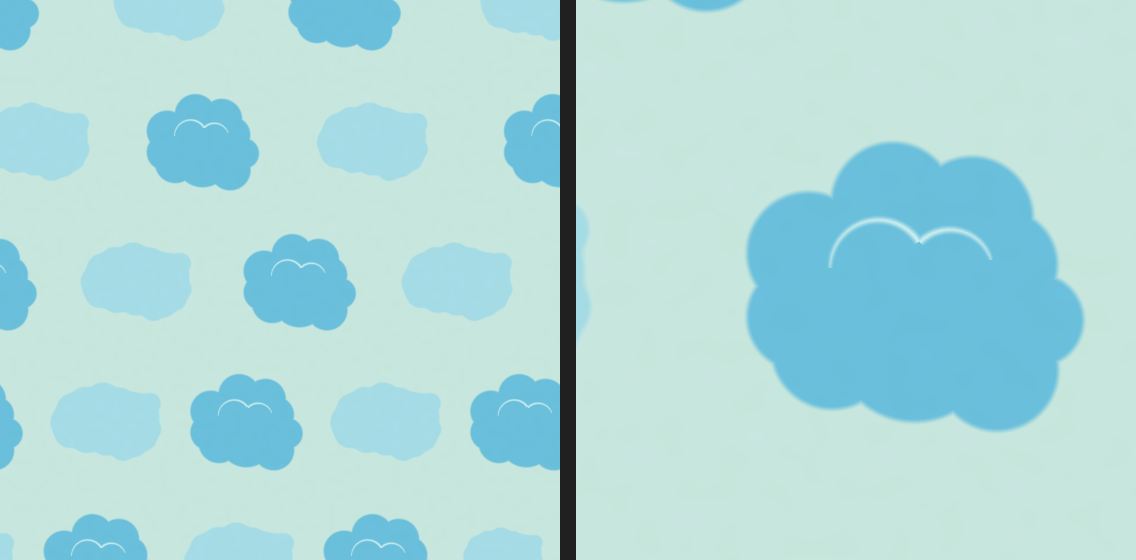
Left: the whole. Right: its middle third, enlarged.
A WebGL 2 fragment shader for this pattern:

```glsl
#version 300 es
precision highp float;
// Rows of scalloped clouds, dark and light in turn, on a pale mint ground.
// Each cloud is a union of circles around a box; every row has its own
// start and spacing. Edges are soft, most of all in blue, with faint mottling.

uniform vec2 u_resolution;
out vec4 fragColor;

const vec3 GROUND    = vec3(0.780, 0.902, 0.868);
const vec3 LIGHT     = vec3(0.647, 0.860, 0.900);
const vec3 DARK      = vec3(0.415, 0.749, 0.860);
const vec3 HIGHLIGHT = vec3(0.84, 0.95, 0.94);

const int   ROWS        = 5;
const float ROW_STEP    = 0.25;
const float FIRST_ROW_Y = 0.996;
const float CLOUD_SIZE  = 0.1;              // half width of a cloud
const vec2  BODY        = vec2(0.7, 0.25);  // half size of the filled core
const float STROKE      = 0.015;            // half width of the highlight
const float LIGHT_BLEND = 0.07;             // rounding between light lobes
const vec3  EDGE        = vec3(0.0022, 0.0022, 0.0065);  // softness per channel
const float MOTTLE_SCALE = 60.0;
const vec3  MOTTLE      = vec3(0.008, 0.004, 0.012);

// The last row holds one reduced light cloud.
const float SMALL_INDEX = 1.0;
const float SMALL_SIZE  = 0.072;
const vec2  SMALL_SHIFT = vec2(-0.0286, 0.011);

// Per row, from the top: dark start, dark spacing, light start, light spacing
const vec4 LAYOUT[ROWS] = vec4[](
    vec4(-0.031, 0.646, 0.302, 0.655), vec4(0.362, 0.638, 0.061, 0.604),
    vec4(-0.035, 0.570, 0.243, 0.573), vec4(0.440, 0.500, 0.189, 0.500),
    vec4( 0.178, 0.500, 0.427, 0.500));

// Lobes: centre and radius, in cloud half widths
const int DARK_LOBES = 9;
const vec3 DARK_LOBE[DARK_LOBES] = vec3[](
    vec3(-0.13, 0.49, 0.37), vec3(0.34, 0.41, 0.365), vec3(-0.635, 0.20, 0.365),
    vec3(-0.68, -0.18, 0.32), vec3(-0.49, -0.365, 0.365), vec3(0.0, -0.31, 0.495),
    vec3(0.49, -0.495, 0.365), vec3(0.73, -0.20, 0.275), vec3(0.52, 0.13, 0.33));

const int LIGHT_LOBES = 16;
const vec3 LIGHT_LOBE[LIGHT_LOBES] = vec3[](
    vec3(-0.68, 0.0, 0.31), vec3(-0.60, 0.235, 0.28), vec3(-0.38, 0.36, 0.27),
    vec3(-0.05, 0.40, 0.31), vec3(0.235, 0.33, 0.29), vec3(0.47, 0.29, 0.25),
    vec3(0.64, 0.26, 0.25), vec3(0.80, 0.34, 0.18), vec3(0.785, 0.105, 0.17),
    vec3(0.79, -0.12, 0.20), vec3(0.68, -0.28, 0.23), vec3(0.52, -0.42, 0.20),
    vec3(0.31, -0.45, 0.24), vec3(0.0, -0.315, 0.28), vec3(-0.34, -0.26, 0.29),
    vec3(-0.64, -0.18, 0.28));

vec2 hashGradient(vec2 cell) {
    float a = 6.2832 * fract(sin(dot(cell, vec2(127.1, 311.7))) * 4375.85);
    return vec2(cos(a), sin(a));
}

float gradientNoise(vec2 p) {
    vec2 i = floor(p), f = fract(p);
    vec2 u = f * f * (3.0 - 2.0 * f), e = vec2(1.0, 0.0);
    return mix(mix(dot(hashGradient(i), f), dot(hashGradient(i + e), f - e), u.x),
               mix(dot(hashGradient(i + e.yx), f - e.yx),
                   dot(hashGradient(i + 1.0), f - 1.0), u.x), u.y);
}

float boxDistance(vec2 p, vec2 halfSize) {
    vec2 d = abs(p) - halfSize;
    return length(max(d, 0.0)) + min(max(d.x, d.y), 0.0);
}

float smoothUnion(float a, float b, float k) {
    float h = max(k - abs(a - b), 0.0) / k;
    return min(a, b) - 0.25 * k * h * h;
}

float darkCloud(vec2 p) {
    float d = boxDistance(p, BODY);
    for (int i = 0; i < DARK_LOBES; i++)
        d = min(d, length(p - DARK_LOBE[i].xy) - DARK_LOBE[i].z);
    return d;
}

float lightCloud(vec2 p) {
    float d = boxDistance(p, BODY);
    for (int i = 0; i < LIGHT_LOBES; i++)
        d = smoothUnion(d, length(p - LIGHT_LOBE[i].xy) - LIGHT_LOBE[i].z, LIGHT_BLEND);
    return d;
}

// Soft fill per channel, from a distance in canvas units
vec3 coverage(float d) {
    vec3 soft = max(EDGE, vec3(0.7 / u_resolution.y));
    return 1.0 - smoothstep(-soft, soft, vec3(d));
}

// Arc that is thick at angle "joint" and thins to nothing at angle "tip"
float taperedArc(vec2 p, vec3 circle, float joint, float tip) {
    vec2 q = p - circle.xy;
    float t = (atan(q.y, q.x) - joint) / (tip - joint);
    float halfWidth = STROKE * sqrt(clamp(1.0 - t, 0.0, 1.0));
    float d = abs(length(q) - circle.z) - halfWidth;
    return step(0.0, t) * step(t, 1.0) * coverage(d * CLOUD_SIZE).r;
}

void main() {
    vec2 p = gl_FragCoord.xy / u_resolution.y;
    // Pick the row, then the nearest cloud of each kind
    float row = clamp(round((FIRST_ROW_Y - p.y) / ROW_STEP), 0.0, float(ROWS - 1));
    vec4 spec = LAYOUT[int(row)];
    float y = p.y - (FIRST_ROW_Y - row * ROW_STEP);
    vec2 index = round((p.x - spec.xz) / spec.yw);
    vec2 x = p.x - spec.xz - index * spec.yw;
    // Light clouds
    bool isSmall = int(row) == ROWS - 1 && index.y == SMALL_INDEX;
    float size = isSmall ? SMALL_SIZE : CLOUD_SIZE;
    vec2 lightPos = (vec2(x.y, y) - (isSmall ? SMALL_SHIFT : vec2(0.0))) / size;
    vec3 color = mix(GROUND, LIGHT, coverage(lightCloud(lightPos) * size));
    // Dark clouds with their highlight
    vec2 darkPos = vec2(x.x, y) / CLOUD_SIZE;
    color = mix(color, DARK, coverage(darkCloud(darkPos) * CLOUD_SIZE));
    float shine = max(taperedArc(darkPos, vec3(-0.217, 0.11, 0.287), 0.58, 3.14),
                      taperedArc(darkPos, vec3(0.21, 0.083, 0.256), 2.36, 0.31));
    color = mix(color, HIGHLIGHT, shine);
    fragColor = vec4(color + MOTTLE * gradientNoise(p * MOTTLE_SCALE), 1.0);
}
```
